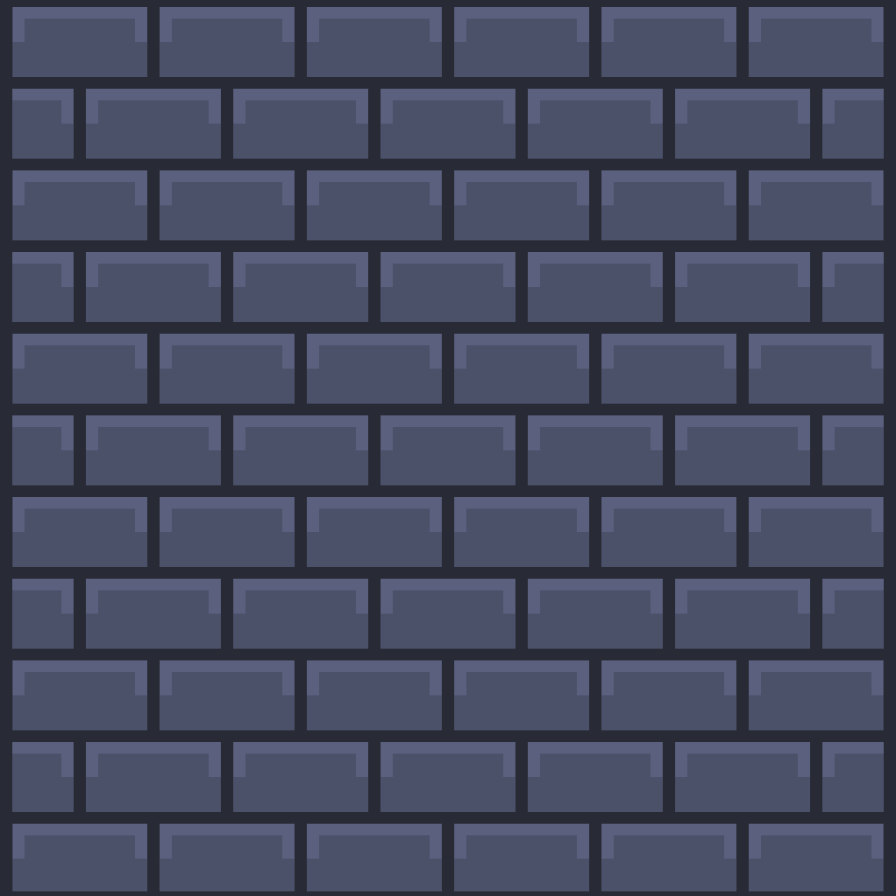
Write a WebGL 1 fragment shader that draws this texture.

```glsl
precision highp float;
// Slate-blue brick wall in running bond, with stepped highlights and dark mortar.

uniform vec2 u_resolution;

const vec2 GRID = vec2(73.0, 76.8);       // art blocks across the canvas
const vec2 CELL = vec2(12.0, 7.0);        // one brick plus its mortar, in blocks
const vec2 FIRST_CELL = vec2(0.5, 0.1);   // corner of the first cell, from top left
const vec2 HALF_JOINT = vec2(0.5);        // half the mortar width

const vec3 MORTAR = vec3(0.157, 0.169, 0.213);
const vec3 BRICK = vec3(0.296, 0.318, 0.410);
const vec3 HIGHLIGHT = vec3(0.352, 0.378, 0.492);

// Smoothed coverage of the rectangle from lo to hi; pixel is the pixel size.
float boxMask(vec2 p, vec2 lo, vec2 hi, vec2 pixel) {
    vec2 edge = min(p - lo, hi - p) / pixel;
    vec2 cover = clamp(edge + 0.5, 0.0, 1.0);
    return cover.x * cover.y;
}

// Position inside the cell, with every second row moved by half a brick.
vec2 bondCell(vec2 p, vec2 cell) {
    float row = floor(p.y / cell.y);
    p.x -= 0.5 * cell.x * mod(row, 2.0);
    return mod(p, cell);
}

// Highlight along the top, with a short leg down each side.
float highlightMask(vec2 p, vec2 lo, vec2 hi, float thickness, float legs, vec2 pixel) {
    float upper = boxMask(p, lo, vec2(hi.x, lo.y + legs), pixel);
    float face = boxMask(p, lo + thickness, vec2(hi.x - thickness, hi.y), pixel);
    return upper * (1.0 - face);
}

void main() {
    // Block coordinates, measured down from the top left
    vec2 uv = gl_FragCoord.xy / u_resolution;
    vec2 p = vec2(uv.x, 1.0 - uv.y) * GRID;
    vec2 pixel = GRID / u_resolution;

    // Brick and its highlight
    vec2 local = bondCell(p - FIRST_CELL, CELL);
    vec2 lo = HALF_JOINT;
    vec2 hi = CELL - HALF_JOINT;
    float brick = boxMask(local, lo, hi, pixel);
    float highlight = highlightMask(local, lo, hi, 1.0, 3.0, pixel);

    // Mortar border that trims the outer bricks
    float inside = boxMask(p, vec2(1.0, 0.6), GRID - vec2(1.0, 0.4), pixel);

    vec3 face = mix(BRICK, HIGHLIGHT, highlight);
    gl_FragColor = vec4(mix(MORTAR, face, brick * inside), 1.0);
}
```
